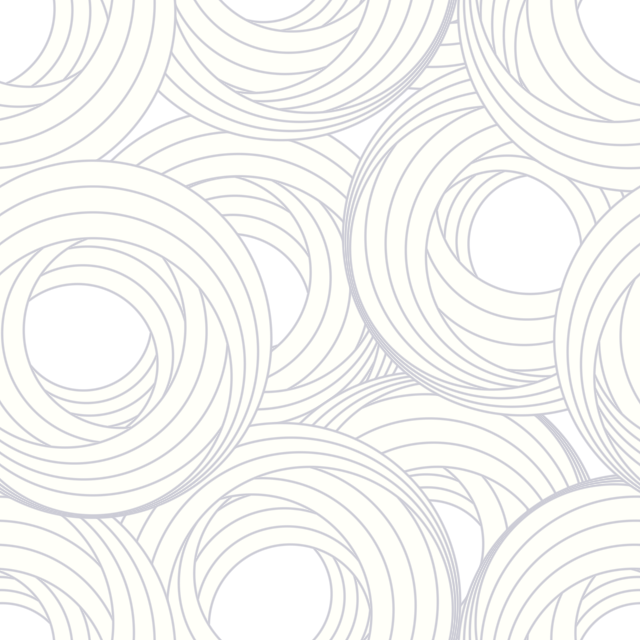
Give the GLSL for this pattern, as a three.js fragment shader.

```glsl
// Overlapping coils of ivory bands with fine grey outlines on white.
// Each coil is a stack of ring groups; the rings of a group nearly touch on
// one side, and every group is seen through the opening of the one above it.
varying vec2 vUv;

const float PI = 3.14159265;
const vec3 WHITE = vec3(1.0);
const vec3 IVORY = vec3(1.0, 1.0, 0.976);
const vec3 INK = vec3(0.80, 0.80, 0.84);

float hash(vec2 p) {
  return fract(sin(dot(p, vec2(127.1, 311.7))) * 4375.85);
}

float inside(float d) {
  return 1.0 - smoothstep(-0.001, 0.001, d);
}

float outline(float d) {
  return 1.0 - smoothstep(0.0003, 0.0033, abs(d));
}

// Three staggered columns of two coils, ordered from the lowest to the topmost
vec2 coilCentre(float n) {
  float column = 1.0 + floor(sin(n * PI / 3.0) + 0.5);
  float row = mod(n + step(n, 3.5), 2.0);
  float sway = (row * 2.0 - 1.0) * (0.02 + 0.055 * cos(PI * column));
  return vec2(0.07 + 0.335 * column + sway, 0.08 * column - 0.02 + 0.49 * row);
}

vec3 drawCoil(vec3 below, vec2 p, float n) {
  float size = 0.279;
  float edge = length(p) - size;
  if (edge > 0.005) return below;

  float ink = 0.0;
  float opening = 1.0;
  float angle = 2.5 * n - 1.5;
  float turn = mod(n, 2.0) < 0.5 ? 2.2 : -2.2;

  for (int g = 0; g < 5; g++) {
    float group = float(g);
    float random = hash(vec2(n + 1.0, group + 3.0));
    float groupSize = size - 0.035 * group;
    float spacing = min(0.04, (groupSize - 0.077) / 3.0) * (0.92 + 0.14 * random);
    vec2 touchSide = vec2(cos(angle), sin(angle));
    float d = 0.0;

    // Shrinking rings slide towards the side where they touch
    for (int k = 0; k < 4; k++) {
      float shrink = 0.5 * spacing * float(k);
      d = length(p - touchSide * shrink * (0.82 + 0.14 * random)) - groupSize + shrink;
      ink = max(ink, outline(d) * opening);
    }
    opening *= inside(d);
    angle += turn + 0.6 * (random - 0.5);
  }

  vec3 fill = mix(IVORY, WHITE, opening);
  return mix(mix(below, fill, inside(edge)), INK, ink);
}

void main() {
  vec3 color = WHITE;
  for (int i = 0; i < 6; i++) {
    float n = float(i);
    // Wrapped offset, so that coils continue across the canvas edges
    vec2 p = fract(vUv - coilCentre(n) + 0.5) - 0.5;
    color = drawCoil(color, p, n);
  }
  gl_FragColor = vec4(color, 1.0);
}
```
